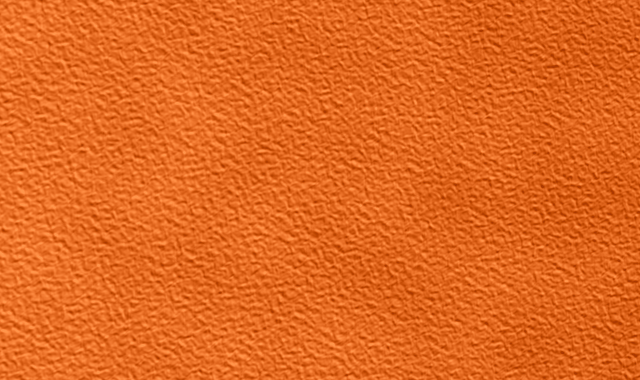
A Shadertoy shader for this texture:

```glsl
// Orange embossed leather or plaster: a fine pebbled height field made of
// warped gradient noise, lit at a grazing angle from above. The slope
// towards the light picks the shade; grain tightens and dims to the right.

#define GRAIN_SCALE   68.0               // noise cells per canvas height
#define GRAIN_STRETCH vec2(0.84, 1.04)   // slightly wider than tall grains
#define GRAIN_TIGHTEN 0.08               // finer grain towards the right
#define WARP_AMOUNT   0.40               // irregularity of the grains
#define LIGHT_DIR     vec2(0.34, 0.94)   // direction to the light
#define LIGHT_REACH   0.26               // half width of the slope probe
#define RELIEF        3.0                // contrast of the emboss
#define SIDE_FALLOFF  0.85               // dimming from left to right
#define BLOTCH        0.60               // soft large-scale unevenness
#define BASE_COLOR    vec3(0.889, 0.408, 0.126)
#define SHADE_RANGE   vec3(0.067, 0.073, 0.070)

// Random unit vector for a lattice point
vec2 latticeGradient(vec2 cell) {
    vec3 h = fract(cell.xyx * vec3(0.1031, 0.1030, 0.0973));
    h += dot(h, h.yzx + 33.33);
    float angle = 6.28318 * fract((h.x + h.y) * h.z);
    return vec2(cos(angle), sin(angle));
}

// Gradient noise with quintic fade, centred on zero
float gradientNoise(vec2 p) {
    vec2 cell = floor(p);
    vec2 f = p - cell;
    vec2 fade = f * f * f * (f * (f * 6.0 - 15.0) + 10.0);
    vec2 e = vec2(1.0, 0.0);
    float a = dot(latticeGradient(cell), f);
    float b = dot(latticeGradient(cell + e.xy), f - e.xy);
    float c = dot(latticeGradient(cell + e.yx), f - e.yx);
    float d = dot(latticeGradient(cell + e.xx), f - e.xx);
    return mix(mix(a, b, fade.x), mix(c, d, fade.x), fade.y);
}

// Rotation that keeps the noise lattices off the canvas axes
mat2 rotation(float angle) {
    float c = cos(angle), s = sin(angle);
    return mat2(c, s, -s, c);
}

// Pebbled surface: rounded grains plus smaller pits, on turned lattices
float surfaceHeight(vec2 p) {
    vec2 warp = vec2(gradientNoise(p * 0.6 + 217.3),
                     gradientNoise(p * 0.6 + 371.9));
    p += WARP_AMOUNT * warp;
    float grains = gradientNoise(rotation(0.55) * p + 150.0);
    float pits = gradientNoise(rotation(1.25) * p * 1.75 + 343.7);
    return grains + 0.42 * pits;
}

void mainImage(out vec4 fragColor, in vec2 fragCoord) {
    vec2 uv = fragCoord / iResolution.y;
    float across = fragCoord.x / iResolution.x;

    // Slope of the surface towards the light
    vec2 p = uv * (1.0 + GRAIN_TIGHTEN * uv.x) * GRAIN_SCALE * GRAIN_STRETCH;
    vec2 probe = LIGHT_DIR * LIGHT_REACH;
    float shade = RELIEF * (surfaceHeight(p - probe) - surfaceHeight(p + probe));

    // Uneven lighting over the whole sheet
    shade += SIDE_FALLOFF * (0.5 - across);
    shade += BLOTCH * gradientNoise(uv * 5.0 + 9.1);
    shade = clamp(shade, -2.6, 2.4);

    // Shade to colour, with the red flattening in the highlights
    vec3 color = BASE_COLOR + SHADE_RANGE * shade;
    color.r -= 0.006 * shade * shade;
    fragColor = vec4(clamp(color, 0.0, 1.0), 1.0);
}
```
